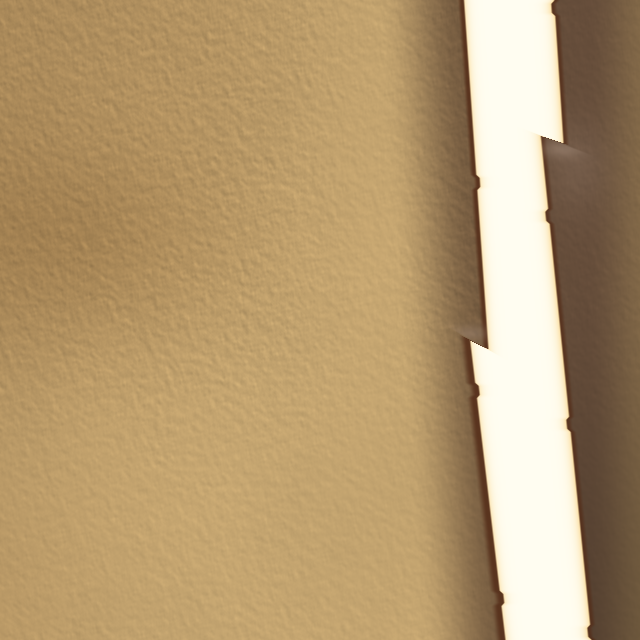
A Shadertoy shader for this texture:

```glsl
// A tan plaster wall crossed by a bright, slightly slanted shaft of light.
// The shaft is bounded by stepped line distances with nicks and warm fringes;
// the plaster is value noise lit as a relief over broad soft gradients.

const vec3 WALL_LIGHT = vec3(0.772, 0.648, 0.440);
const vec3 WALL_DIM   = vec3(0.675, 0.545, 0.355);
const vec3 WALL_POOL  = vec3(0.590, 0.455, 0.275);
const vec3 SHADE_LEFT = vec3(0.435, 0.335, 0.235);
const vec3 SHADE_DARK = vec3(0.375, 0.285, 0.215);
const vec3 SHADE_SOFT = vec3(0.490, 0.395, 0.270);
const vec3 FRINGE     = vec3(0.330, 0.175, 0.095);
const vec3 BEAM_CORE  = vec3(1.000, 0.993, 0.945);
const vec3 BEAM_WARM  = vec3(0.985, 0.870, 0.630);
const vec3 HAZE       = vec3(0.620, 0.525, 0.455);
const float GRAIN_SCALE  = 125.0;
const float GRAIN_AMOUNT = 0.095;
const float NICK_PERIOD  = 0.325;
const float NICK_DEPTH   = 0.005;

float hash(vec2 p) {
    return fract(sin(dot(p, vec2(127.1, 311.7))) * 43758.5453);
}

float noise(vec2 p) {
    vec2 cell = floor(p), f = fract(p);
    f = f * f * (3.0 - 2.0 * f);
    float low = mix(hash(cell), hash(cell + vec2(1, 0)), f.x);
    float high = mix(hash(cell + vec2(0, 1)), hash(cell + vec2(1, 1)), f.x);
    return mix(low, high, f.y);
}

float fbm(vec2 p) {
    float sum = 0.0, amp = 0.5;
    for (int i = 0; i < 3; i++) {
        sum += amp * noise(p);
        p = mat2(0.8, 0.6, -0.6, 0.8) * p * 1.9 + 7.3;
        amp *= 0.5;
    }
    return sum;
}

float gauss(vec2 p, vec2 center, vec2 radius) {
    vec2 q = (p - center) / radius;
    return exp(-dot(q, q));
}

// Height difference along the light direction
float relief(vec2 p) {
    vec2 q = mat2(0.94, 0.34, -0.34, 0.94) * p * GRAIN_SCALE * vec2(1.0, 0.8);
    return fbm(q) - fbm(q + vec2(0.45, -0.3));
}

// Small repeated gaps along an edge
float nick(float y, float start) {
    float offset = abs(fract((y - start) / NICK_PERIOD + 0.5) - 0.5) * NICK_PERIOD;
    return NICK_DEPTH * (1.0 - smoothstep(0.006, 0.013, offset));
}

vec3 plaster(vec2 p) {
    float glow = smoothstep(-0.05, 0.62, p.x + 0.28 * p.y);
    vec3 col = mix(WALL_DIM, WALL_LIGHT, glow);
    col = mix(col, WALL_POOL, 0.55 * gauss(p, vec2(0.10, 0.36), vec2(0.28, 0.17)));
    col = mix(col, WALL_DIM, 0.45 * gauss(p, vec2(0.28, 0.08), vec2(0.24, 0.22)));
    col = mix(col, WALL_LIGHT, 0.35 * gauss(p, vec2(0.08, 0.72), vec2(0.35, 0.16)));
    col *= 1.0 + 0.06 * (fbm(p * vec2(7.0, 5.0)) - 0.44);
    // Shade gathering beside the shaft
    float axis = 0.722 + 0.065 * p.y;
    float shade = smoothstep(-0.135, 0.0, p.x - axis);
    return mix(col, SHADE_LEFT, shade * 0.92);
}

vec3 rightWall(vec2 p) {
    vec3 col = mix(SHADE_DARK, SHADE_SOFT, smoothstep(0.915, 1.02, p.x));
    col *= 1.06 - 0.17 * smoothstep(0.35, 1.0, p.y);
    return mix(col, HAZE, 0.25 * gauss(p, vec2(0.90, 0.26), vec2(0.05, 0.07)));
}

void mainImage(out vec4 fragColor, in vec2 fragCoord) {
    vec2 p = fragCoord / iResolution.xy;
    p.y = 1.0 - p.y; // measured downward from the top
    float aa = max(1.2 / iResolution.x, 0.0018);

    // Both borders jump sideways at a slanted step
    float leftCut = p.y - (0.524 + 0.58 * (p.x - 0.723));
    float rightCut = p.y - (0.209 + 0.40 * (p.x - 0.840));
    float leftStep = smoothstep(-aa, aa, leftCut);
    float rightStep = smoothstep(-aa, aa, rightCut);
    float leftEdge = mix(0.725 + 0.070 * p.y, 0.734 + 0.118 * (p.y - 0.527), leftStep);
    float rightEdge = mix(0.866 + 0.065 * p.y, 0.845 + 0.101 * (p.y - 0.212), rightStep);
    leftEdge += nick(p.y, 0.285);
    rightEdge -= nick(p.y, 0.338);
    float dLeft = p.x - leftEdge;
    float dRight = rightEdge - p.x;
    float inside = min(dLeft, dRight);

    // Wall, with grain that softens toward the bottom and the shaft
    float middle = 0.5 * (leftEdge + rightEdge);
    vec3 col = p.x < middle ? plaster(p) : rightWall(p);
    float rough = mix(1.0, 0.55, smoothstep(0.45, 0.8, p.y));
    rough *= 1.0 - 0.5 * gauss(p, vec2(0.58, 0.3), vec2(0.10, 0.6));
    rough *= p.x < middle ? 1.0 : 0.5;
    col *= 1.0 + GRAIN_AMOUNT * 2.4 * rough * relief(p);

    // Dark fringes hugging the borders
    float leftWidth = mix(0.011, 0.017, leftStep);
    float leftFringe = 1.0 - smoothstep(0.3 * leftWidth, leftWidth, -dLeft);
    float rightFringe = 1.0 - smoothstep(0.002, 0.010, -dRight);
    col = mix(col, FRINGE, p.x < middle ? 0.85 * leftFringe : 0.75 * rightFringe);

    // Dusty haze around the two steps
    float haze = 0.55 * gauss(p, vec2(0.880, 0.233), vec2(0.035, 0.014)) * rightStep;
    haze += 0.45 * gauss(p, vec2(0.735, 0.521), vec2(0.030, 0.012)) * (1.0 - leftStep);
    col = mix(col, HAZE, haze);

    // Overexposed shaft with warm rims
    float rim = exp(-max(dRight, 0.0) / 0.007) + 0.8 * exp(-max(dLeft, 0.0) / 0.006);
    vec3 beam = mix(BEAM_CORE, BEAM_WARM, min(rim, 1.0));
    col = mix(col, beam, smoothstep(-aa, aa, inside));

    fragColor = vec4(clamp(col, 0.0, 1.0), 1.0);
}
```
